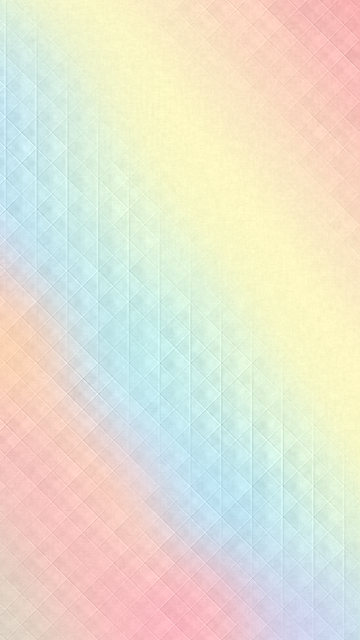
Write a WebGL 1 fragment shader that draws this background.

```glsl
precision highp float;
// Soft pastel rainbow in diagonal bands under a faint quilted lattice of diamonds.
uniform vec2 u_resolution;

float hash(vec2 p) {
  return fract(sin(dot(p, vec2(127.1, 311.7))) * 4375.85);
}

float noise(vec2 p) {
  vec2 i = floor(p), f = fract(p);
  f = f * f * (3.0 - 2.0 * f);
  return mix(mix(hash(i), hash(i + vec2(1, 0)), f.x),
             mix(hash(i + vec2(0, 1)), hash(i + vec2(1, 1)), f.x), f.y);
}

// Round falloff of the given radius around a centre
float glow(vec2 p, vec2 centre, float radius) {
  vec2 d = (p - centre) / radius;
  return exp(-dot(d, d));
}

// Colour across the bands, from the upper right to the lower left
vec3 rainbow(float t) {
  vec3 c = vec3(0.97, 0.69, 0.69);
  c = mix(c, vec3(0.97, 0.74, 0.72), smoothstep(-1.40, -1.13, t));
  c = mix(c, vec3(0.98, 0.83, 0.75), smoothstep(-1.17, -0.88, t));
  c = mix(c, vec3(0.98, 0.91, 0.77), smoothstep(-0.92, -0.60, t));
  c = mix(c, vec3(0.99, 0.97, 0.77), smoothstep(-0.66, -0.36, t));
  c = mix(c, vec3(0.97, 0.97, 0.78), smoothstep(-0.36, -0.12, t));
  c = mix(c, vec3(0.89, 0.96, 0.85), smoothstep(-0.20, 0.08, t));
  c = mix(c, vec3(0.80, 0.93, 0.91), smoothstep(0.04, 0.36, t));
  c = mix(c, vec3(0.76, 0.90, 0.94), smoothstep(0.30, 0.54, t));
  c = mix(c, vec3(0.81, 0.87, 0.93), smoothstep(0.50, 0.68, t));
  c = mix(c, vec3(0.90, 0.83, 0.85), smoothstep(0.61, 0.80, t));
  c = mix(c, vec3(0.98, 0.81, 0.75), smoothstep(0.72, 0.95, t));
  c = mix(c, vec3(0.97, 0.77, 0.75), smoothstep(0.90, 1.20, t));
  return mix(c, vec3(0.87, 0.83, 0.77), smoothstep(1.20, 1.80, t));
}

// Fold at each whole number: a shaded ramp, then a thin dark and bright line
float crease(float x, float pixel) {
  float d = fract(x + 0.5) - 0.5;
  float width = max(0.025, 0.55 * pixel);
  float bright = exp(-pow((d + width) / width, 2.0));
  float dark = exp(-pow((d - width) / width, 2.0));
  return -0.9 * d * smoothstep(0.5, 0.4, abs(d)) + 1.6 * bright - 1.5 * dark;
}

void main() {
  // x runs 0..1 to the right, y runs 0..16/9 downwards
  vec2 uv = gl_FragCoord.xy / u_resolution;
  vec2 p = vec2(uv.x, (1.0 - uv.y) * 16.0 / 9.0);
  float t = p.y - 1.4 * p.x;

  // Bands with local tints
  vec3 color = rainbow(t + 0.03 * (noise(p * 3.0) - 0.5));
  color = mix(color, vec3(0.75, 0.88, 0.95), 0.75 * glow(p, vec2(-0.05, 0.30), 0.26));
  color = mix(color, vec3(0.75, 0.93, 0.93), 0.55 * glow(p, vec2(0.38, 0.98), 0.20));
  color = mix(color, vec3(0.72, 0.89, 0.95), 0.70 * glow(p, vec2(0.62, 1.42), 0.17));
  color = mix(color, vec3(0.82, 0.83, 0.94), 0.80 * glow(p, vec2(0.84, 1.76), 0.20));
  color = mix(color, vec3(0.98, 0.83, 0.70), 0.90 * glow(p, vec2(0.0, 0.97), 0.17));
  color = mix(color, vec3(0.98, 0.70, 0.75), 0.85 * glow(p, vec2(0.50, 1.74), 0.20));

  // Lattice: two diagonals and upright folds through their crossings
  vec2 q = (p - vec2(0.016, -0.017)) * 11.7;
  float pixel = 11.7 / u_resolution.x;
  vec2 diagonal = vec2(q.x + q.y, q.x - q.y);
  vec2 along = vec2(0.4, 0.6) + 0.9 * noise(diagonal * 0.7);
  float quilt = along.x * crease(diagonal.x, pixel) + along.y * crease(diagonal.y, pixel);
  quilt += 0.7 * (hash(floor(diagonal)) - 0.5);
  float upright = crease(q.x, pixel) * exp(-pow((t - 0.2) / 0.4, 2.0));

  // The relief fades along the yellow band and varies in patches
  float relief = smoothstep(0.05, 0.6, abs(t + 0.35));
  relief *= 0.5 + 0.8 * noise(p * 4.0 + 7.0);
  color += 0.030 * relief * (quilt + 1.2 * upright);

  // Fine grain, drawn out a little along the rows and the columns
  float grain = noise(p * 230.0) + 0.6 * noise(p * vec2(70.0, 230.0))
              + 0.6 * noise(p * vec2(230.0, 70.0) + 31.0) - 1.1;
  color += 0.026 * grain;
  gl_FragColor = vec4(clamp(color, 0.0, 1.0), 1.0);
}
```
